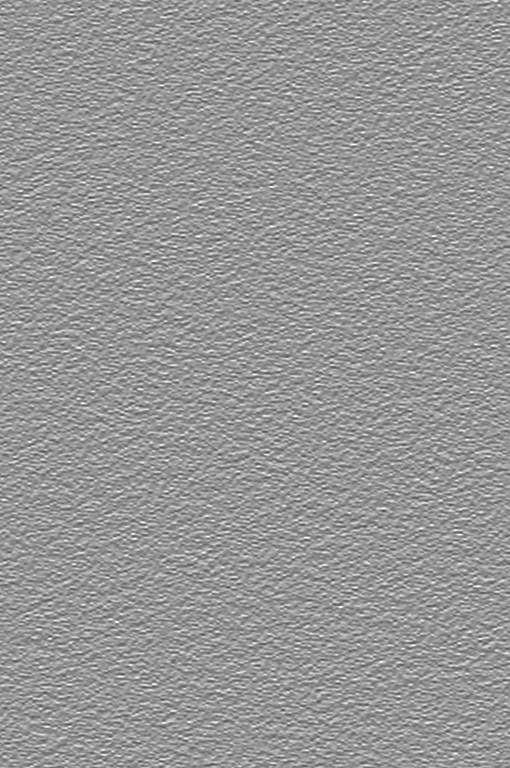
Give the GLSL for this texture, as a Shadertoy shader.

```glsl
const vec2  COARSE_GRAIN = vec2(0.0068, 0.0034);  // width, height in canvas heights
const vec2  FINE_GRAIN   = vec2(0.0045, 0.0027);
const float COARSE_TILT  = 0.10;                  // radians, rising to the right
const float FINE_TILT    = -0.09;
const float COARSE_SHARE = 0.62;
const float FINE_SHARE   = 0.62;
const vec2  LIGHT_STEP   = vec2(-0.0003, 0.0028); // light from the top
const float WAVE_SIZE    = 0.035;
const float WAVE_HEIGHT  = 0.0020;
const float MID_GREY     = 0.582;
const float CONTRAST     = 0.395;
const float GLINT        = 0.30;                  // extra lift of the brightest slopes
const float DARKEST      = 0.22;
const float BRIGHTEST    = 0.97;

float hash(vec2 cell) {
    return fract(sin(dot(cell, vec2(127.1, 311.7))) * 43758.5453);
}

float valueNoise(vec2 p) {
    vec2 cell = floor(p);
    vec2 f = fract(p);
    f = f * f * (3.0 - 2.0 * f);
    float low  = mix(hash(cell), hash(cell + vec2(1.0, 0.0)), f.x);
    float high = mix(hash(cell + vec2(0.0, 1.0)), hash(cell + 1.0), f.x);
    return mix(low, high, f.y);
}

// Flat grains, turned by a small angle
float grainLayer(vec2 p, vec2 size, float tilt) {
    float c = cos(tilt), s = sin(tilt);
    vec2 turned = vec2(c * p.x + s * p.y, c * p.y - s * p.x);
    return valueNoise(turned / size);
}

float surfaceHeight(vec2 p) {
    return COARSE_SHARE * grainLayer(p, COARSE_GRAIN, COARSE_TILT)
         + FINE_SHARE * grainLayer(p + 3.7, FINE_GRAIN, FINE_TILT);
}

void mainImage(out vec4 fragColor, in vec2 fragCoord) {
    vec2 p = fragCoord / iResolution.y;

    // Slow waves bend the rows of grains
    p.y += WAVE_HEIGHT * (valueNoise(p / WAVE_SIZE) - 0.5);

    // Emboss: upper slopes catch light, lower slopes fall into shade
    float slope = surfaceHeight(p) - surfaceHeight(p + LIGHT_STEP);
    slope += GLINT * slope * slope;
    float grey = clamp(MID_GREY + CONTRAST * slope, DARKEST, BRIGHTEST);

    fragColor = vec4(vec3(grey), 1.0);
}
```
